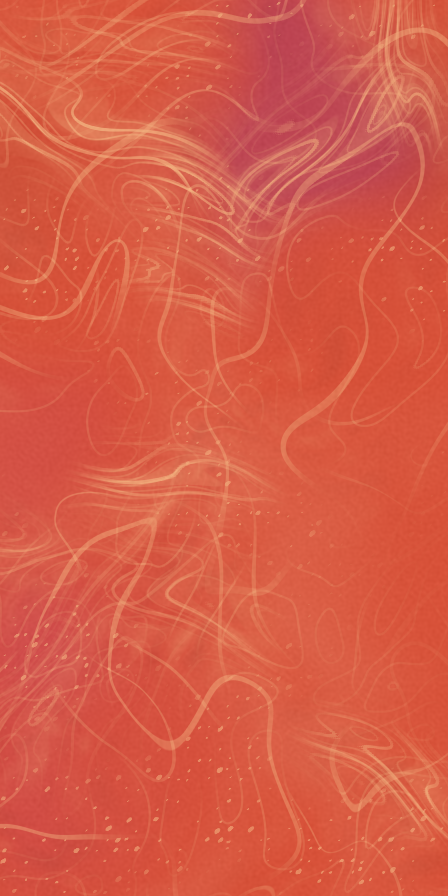
Write a WebGL 2 fragment shader that draws this background.

```glsl
#version 300 es
precision highp float;
// Red-orange marbled ink: soft magenta pools, cream veins, streak bundles and specks.

uniform vec2 u_resolution;
out vec4 fragColor;

const vec3 VERMILION = vec3(0.845, 0.318, 0.222);
const vec3 CORAL     = vec3(0.872, 0.425, 0.325);
const vec3 ROSE      = vec3(0.810, 0.290, 0.290);
const vec3 MAGENTA   = vec3(0.735, 0.262, 0.325);
const vec3 CREAM     = vec3(0.950, 0.700, 0.500);

const float WARP_SIZE     = 0.20;
const float VEIN_WIDTH    = 0.0055;
const float VEIN_STRENGTH = 0.44;
const float WISP_STRENGTH = 0.15;
const float SPECK_CELLS   = 44.0;
const float SPECK_SHARE   = 0.32;
const float GRAIN         = 0.030;

// Streak bundles: start and end points, then half width and strength.
const int BUNDLES = 10;
const vec4 BUNDLE_LINE[BUNDLES] = vec4[](
  vec4(-0.05, 1.88, 0.45, 1.54), vec4(0.33, 1.57, 0.62, 1.46),
  vec4(0.54, 1.48, 0.86, 1.86),  vec4(-0.05, 0.80, 0.62, 0.58),
  vec4(0.70, 0.38, 1.05, 0.18),  vec4(0.20, 0.95, 0.58, 0.86),
  vec4(0.30, 1.39, 0.56, 1.34),  vec4(0.87, 2.05, 0.88, 1.68),
  vec4(0.02, 0.28, 0.46, 0.86),  vec4(0.05, 1.98, 0.48, 1.86));
const vec2 BUNDLE_SHAPE[BUNDLES] = vec2[](
  vec2(0.090, 1.05), vec2(0.065, 0.95), vec2(0.095, 0.72), vec2(0.095, 0.52),
  vec2(0.075, 0.66), vec2(0.065, 0.75), vec2(0.045, 0.80), vec2(0.070, 0.75),
  vec2(0.150, 0.40), vec2(0.085, 0.48));

float hash(vec2 p) {
  return fract(sin(dot(p, vec2(127.1, 311.7))) * 43758.5453);
}

vec2 hashVector(vec2 p) {
  return 2.0 * vec2(hash(p), hash(p + 19.7)) - 1.0;
}

// Gradient noise, about -0.6 to 0.6.
float noise(vec2 p) {
  vec2 i = floor(p), f = fract(p);
  vec2 u = f * f * f * (f * (f * 6.0 - 15.0) + 10.0);
  vec2 e = vec2(1.0, 0.0);
  float low  = mix(dot(hashVector(i), f), dot(hashVector(i + e), f - e), u.x);
  float high = mix(dot(hashVector(i + e.yx), f - e.yx), dot(hashVector(i + 1.0), f - 1.0), u.x);
  return mix(low, high, u.y);
}

float fbm(vec2 p) {
  return noise(p) + 0.5 * noise(p * 2.03 + 5.2) + 0.25 * noise(p * 4.1 + 9.7);
}

vec2 warp(vec2 p, float seed) {
  return p + WARP_SIZE * vec2(noise(p * 2.6 + seed), noise(p * 2.6 + seed + 31.4));
}

// Contour lines of a field, with a half width in canvas units.
float contour(float field, float halfWidth) {
  float slope = length(vec2(dFdx(field), dFdy(field))) * u_resolution.x;
  float dist = abs(fract(field) - 0.5) / max(slope, 3.0);
  float soft = 0.7 / u_resolution.x;
  return 1.0 - smoothstep(halfWidth - soft, halfWidth + soft, dist);
}

// Elongated swirls gathered along a line: edges, filled tongues and haze.
float bundle(vec2 p, vec4 line, vec2 shape, float seed) {
  vec2 axis = line.zw - line.xy;
  float len = length(axis);
  vec2 dir = axis / len;
  vec2 r = p - line.xy;
  float along = dot(r, dir);
  float across = dot(r, vec2(-dir.y, dir.x)) / shape.x;
  float field = 4.0 * noise(vec2(along * 2.6, across * 0.9) + seed) + across * 1.1;
  float envelope = exp(-across * across) * smoothstep(-0.08, 0.1, along)
                 * (1.0 - smoothstep(len - 0.1, len + 0.08, along));
  float haze = smoothstep(-0.3, 0.5, noise(vec2(along * 4.0, across * 1.8) + seed + 7.0));
  float tongue = smoothstep(0.3, 0.5, sin(3.14159 * field));
  float edge = contour(field, 0.0034 + 0.003 * noise(p * 9.0));
  float thread = contour(2.0 * field + 2.0 * noise(p * 6.0), 0.0020);
  return min(envelope * shape.y * (0.60 * edge + 0.32 * thread + 0.22 * tongue + 0.26 * haze), 0.85);
}

float specks(vec2 p) {
  vec2 grid = p * SPECK_CELLS;
  vec2 cell = floor(grid);
  vec2 d = fract(grid) - 0.5 - 0.2 * hashVector(cell);
  d = mat2(0.8, -0.6, 0.6, 0.8) * d + 0.12 * noise(grid * 3.0);
  float size = mix(0.08, 0.26, pow(hash(cell + 3.1), 3.0));
  float soft = SPECK_CELLS / u_resolution.x;
  float spot = 1.0 - smoothstep(size - 0.5 * soft, size + 0.5 * soft, length(d * vec2(0.7, 1.2)));
  return spot * step(1.0 - SPECK_SHARE, hash(cell + 8.6));
}

float pool(vec2 p, vec2 center, vec2 radius) {
  vec2 d = (p - center) / radius;
  return exp(-dot(d, d));
}

void main() {
  vec2 p = gl_FragCoord.xy / u_resolution.x;
  vec2 q = warp(p, 2.0);
  vec2 r = warp(q, 14.0);
  float calm = pool(p, vec2(1.0, 0.72), vec2(0.2, 0.38));
  vec2 slanted = mat2(0.8, 0.6, -0.6, 0.8) * r;

  // Ground and colour pools
  float coral = 0.05 + 1.1 * fbm(q * 2.0 + 4.0) + 0.6 * pool(q, vec2(0.42, 1.1), vec2(0.5, 0.42));
  vec3 color = mix(VERMILION, CORAL, clamp(coral, 0.0, 1.0) * (1.0 - calm));
  float rose = pool(q, vec2(0.08, 0.55), vec2(0.30, 0.24)) + 0.5 * pool(q, vec2(0.05, 1.02), vec2(0.20, 0.16))
             + 0.6 * pool(q, vec2(0.1, 0.15), vec2(0.20, 0.20));
  color = mix(color, ROSE, min(rose, 0.95));
  float magenta = 1.1 * pool(q, vec2(0.66, 1.6), vec2(0.22, 0.16)) + pool(q, vec2(0.66, 1.90), vec2(0.16, 0.25));
  color = mix(color, MAGENTA, min(magenta, 0.95));
  float ember = pool(p, vec2(0.0, 1.6), vec2(0.16, 0.2)) + pool(p, vec2(1.0, 1.72), vec2(0.13, 0.25));
  color *= 1.0 - 0.05 * ember;

  // Faint slanted wisps, light and dark
  float wisp = fbm(slanted * vec2(14.0, 5.0)) + 0.6 * noise(r * 18.0 + 8.0);
  float wispFade = smoothstep(-0.25, 0.3, noise(q * 3.2 + 90.0)) * (1.0 - calm);
  color = mix(color, CREAM, WISP_STRENGTH * smoothstep(0.0, 0.7, wisp) * wispFade);
  color *= 1.0 + 0.08 * min(wisp, 0.0) * wispFade;

  // Crossing layers of long veins and small curls
  float width = VEIN_WIDTH * (1.0 + 1.5 * noise(p * 5.0));
  float broad = contour(3.0 * noise(slanted * vec2(2.6, 1.5) + 3.0), width);
  float fine = contour(4.5 * noise(r * 2.4 + 21.0), 0.55 * width);
  float curl = contour(4.0 * noise(slanted * vec2(7.0, 4.0) + 50.0), 0.0024);
  float fade = smoothstep(-0.3, 0.2, noise(p * 3.0 + 11.0));
  float fineFade = smoothstep(-0.2, 0.25, noise(p * 3.5 + 40.0));
  float curlFade = smoothstep(-0.25, 0.3, noise(p * 4.0 + 70.0));
  float veins = broad * fade + 0.85 * fine * fineFade + 0.6 * curl * curlFade;
  color = mix(color, CREAM, VEIN_STRENGTH * min(veins, 1.5) * (1.0 - 0.9 * calm));

  // Streak bundles
  vec2 bent = mix(p, q, 0.55);
  for (int i = 0; i < BUNDLES; i++) {
    color = mix(color, CREAM, bundle(bent, BUNDLE_LINE[i], BUNDLE_SHAPE[i], 6.3 * float(i)));
  }

  // Specks and grain
  float dusting = smoothstep(-0.1, 0.25, noise(p * 3.2 + 60.0)) * (1.0 - calm);
  color = mix(color, CREAM, 0.6 * specks(p) * dusting);
  color += GRAIN * noise(p * 110.0);

  fragColor = vec4(color, 1.0);
}
```
